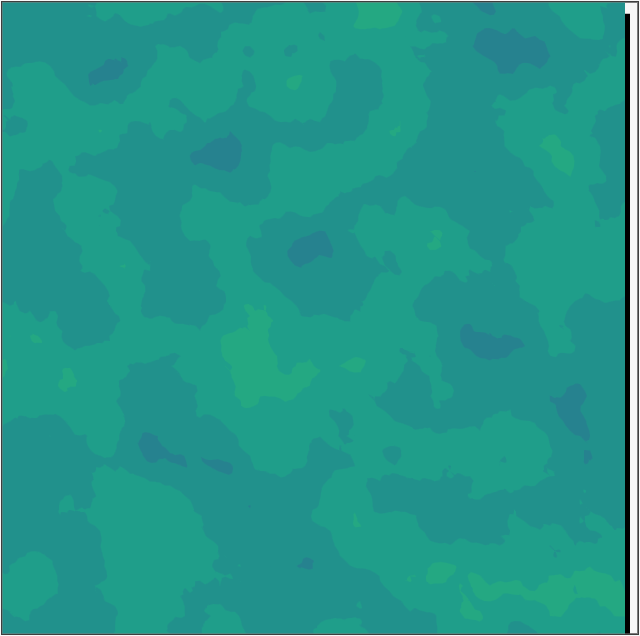
Give the GLSL for this texture, as a WebGL 2 fragment shader.

```glsl
#version 300 es
precision highp float;
// Filled contour map of a fractal gradient noise field, cut into four flat
// bands from blue to green. The field is sampled on a fine triangle mesh, so
// contours are slightly angular; a thin frame and a side bar surround it.

uniform vec2 u_resolution;
out vec4 fragColor;

const float UNIT = 1.0 / 512.0;      // frame module, in canvas widths
const float BASE_FREQUENCY = 6.0;    // noise cells across the canvas
const float MESH_CELLS = 128.0;      // contour mesh cells across the canvas
const int OCTAVES = 5;
const float FIELD_SCALE = 4.0;       // brings the field to unit deviation

const vec3 BLUE  = vec3(0.15, 0.51, 0.56);
const vec3 TEAL  = vec3(0.13, 0.57, 0.55);
const vec3 JADE  = vec3(0.12, 0.62, 0.54);
const vec3 GREEN = vec3(0.14, 0.66, 0.51);
const vec3 PAPER = vec3(0.97);
const vec3 INK   = vec3(0.0);

// Integer hash of a lattice point, mapped to 0..1
float hash(ivec2 cell, uint seed) {
    uint h = uint(cell.x) * 1664525u + uint(cell.y) * 1013904223u + seed * 747796405u;
    h = (h ^ (h >> 16u)) * 2246822519u;
    h = (h ^ (h >> 13u)) * 3266489917u;
    h ^= h >> 16u;
    return float(h >> 8u) / 16777216.0;
}

// Slope contribution of one lattice corner
float cornerSlope(ivec2 cell, vec2 offset, uint seed) {
    float angle = 6.28318 * hash(cell, seed);
    return dot(vec2(cos(angle), sin(angle)), offset);
}

float gradientNoise(vec2 p, uint seed) {
    ivec2 cell = ivec2(floor(p));
    vec2 f = fract(p);
    vec2 s = f * f * f * (f * (f * 6.0 - 15.0) + 10.0);
    float a = cornerSlope(cell, f, seed);
    float b = cornerSlope(cell + ivec2(1, 0), f - vec2(1, 0), seed);
    float c = cornerSlope(cell + ivec2(0, 1), f - vec2(0, 1), seed);
    float d = cornerSlope(cell + ivec2(1, 1), f - vec2(1, 1), seed);
    return mix(mix(a, b, s.x), mix(c, d, s.x), s.y);
}

// Octaves are turned and shifted so that their lattices do not line up
float fractalNoise(vec2 p) {
    const mat2 TURN = mat2(1.6, 1.2, -1.2, 1.6);
    float sum = 0.0;
    float amplitude = 1.0;
    for (int i = 0; i < OCTAVES; i++) {
        sum += amplitude * gradientNoise(p, uint(i + 3));
        p = TURN * p + vec2(7.3, 3.7);
        amplitude *= 0.5;
    }
    return sum * FIELD_SCALE;
}

float fieldAtNode(vec2 node) {
    return fractalNoise(node / MESH_CELLS * BASE_FREQUENCY);
}

// Linear interpolation within the two triangles of each mesh cell
float meshField(vec2 p) {
    vec2 node = floor(p * MESH_CELLS);
    vec2 f = fract(p * MESH_CELLS);
    float b = fieldAtNode(node + vec2(1, 0));
    float c = fieldAtNode(node + vec2(0, 1));
    bool lower = f.x + f.y < 1.0;
    float apex = fieldAtNode(node + (lower ? vec2(0) : vec2(1)));
    vec2 w = lower ? f : 1.0 - f.yx;
    return apex + (b - apex) * w.x + (c - apex) * w.y;
}

float step1(float level, float value, float width) {
    return clamp((value - level) / width + 0.5, 0.0, 1.0);
}

vec3 contourColor(float value, float width) {
    vec3 color = mix(BLUE, TEAL, step1(-1.95, value, width));
    color = mix(color, JADE, step1(-0.02, value, width));
    return mix(color, GREEN, step1(1.82, value, width));
}

// Smooth coverage of an axis-aligned rectangle
float boxCoverage(vec2 p, vec2 low, vec2 high, float pixel) {
    vec2 inside = min(p - low, high - p);
    return clamp(min(inside.x, inside.y) / pixel + 0.5, 0.0, 1.0);
}

void main() {
    float pixel = 1.0 / u_resolution.x;
    vec2 p = gl_FragCoord.xy * pixel;
    vec2 size = u_resolution * pixel;

    float value = meshField(p);
    vec3 bands = contourColor(value, max(fwidth(value), 1e-4));

    // Outer margin, frame line, and the light strip inside it
    vec2 low = vec2(2.0 * UNIT);
    vec2 high = size - low;
    vec3 color = mix(PAPER, INK, boxCoverage(p, vec2(UNIT), size - UNIT, pixel));
    color = mix(color, PAPER, boxCoverage(p, low, high, pixel));

    // Dark bar at the right, then the contour panel
    vec2 barLow = vec2(size.x - 12.0 * UNIT, low.y);
    vec2 barHigh = vec2(size.x - 8.0 * UNIT, size.y - 11.0 * UNIT);
    color = mix(color, INK, boxCoverage(p, barLow, barHigh, pixel));
    color = mix(color, bands, boxCoverage(p, low, vec2(barLow.x, high.y), pixel));

    fragColor = vec4(color, 1.0);
}
```
